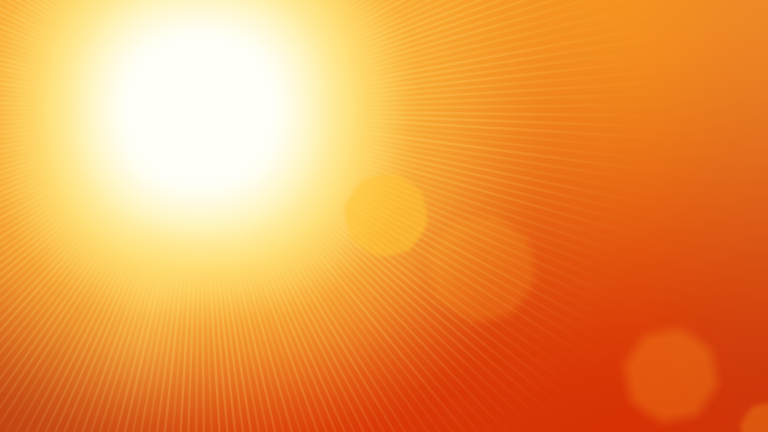
A Shadertoy shader for this background:

```glsl
const float TAU = 6.2831853;
const vec2 SUN = vec2(0.463, 0.745);
const vec2 FLARE_AXIS = vec2(1.0, -0.563);

const vec3 DEEP = vec3(0.84, 0.18, 0.01);
const vec3 TANGERINE = vec3(0.96, 0.57, 0.12);
const vec3 RUST = vec3(0.70, 0.27, 0.09);
const vec3 AMBER = vec3(0.98, 0.70, 0.22);
const vec3 YELLOW = vec3(1.0, 0.87, 0.45);
const vec3 CREAM = vec3(1.0, 0.95, 0.70);
const vec3 WHITE = vec3(1.0, 1.0, 0.97);

float hash(float n) {
    return fract(sin(n * 127.1) * 43758.5453);
}

// Distance with rounded-square level curves
float softSquare(vec2 v, float power) {
    vec2 q = pow(abs(v) + 1e-5, vec2(power));
    return pow(q.x + q.y, 1.0 / power);
}

// Signed distance to a regular polygon, blended toward a circle
float lensShape(vec2 v, float radius, float sides, float roundness) {
    float sector = TAU / sides;
    float a = mod(atan(v.y, v.x) + 0.2, sector) - 0.5 * sector;
    float polygon = length(v) * cos(a) / cos(0.25 * sector);
    return mix(polygon, length(v), roundness) - radius;
}

// Sky from deep red to tangerine, dulled at the corners
vec3 background(vec2 p, float aspect) {
    vec3 col = mix(DEEP, TANGERINE, smoothstep(0.0, 1.05, p.y));
    float lowerLeft = smoothstep(0.65, 0.0, length(p * vec2(0.85, 1.0)));
    float rightEdge = smoothstep(0.35, 0.0, aspect - p.x);
    col = mix(col, RUST, 0.65 * lowerLeft);
    return mix(col, RUST + 0.15 * p.y, 0.25 * rightEdge);
}

// Nested halos around the sun
vec3 addGlow(vec3 col, float d) {
    col = mix(col, AMBER, 0.18 * exp(-d * d * 1.5));
    col = mix(col, AMBER, smoothstep(0.85, 0.36, d));
    col = mix(col, YELLOW, smoothstep(0.52, 0.33, d));
    col = mix(col, CREAM, smoothstep(0.39, 0.25, d));
    return mix(col, WHITE, smoothstep(0.31, 0.15, d));
}

// Fine radial lines of varied strength
float rays(vec2 v, float count, float halfWidth, float pixel) {
    float r = length(v);
    float turn = (atan(v.y, v.x) / TAU + 0.5) * count;
    float id = mod(floor(turn), count);
    float across = abs(fract(turn) - 0.5) * r * TAU / count;
    float line = 1.0 - smoothstep(halfWidth - pixel * 0.5, halfWidth + pixel, across);
    float fade = smoothstep(0.22, 0.45, r) * smoothstep(1.15, 0.4, r);
    return line * fade * mix(0.55, 1.0, hash(id));
}

// Wide soft beam pointing along a direction
float beam(vec2 v, vec2 direction, float sharpness) {
    float r = length(v);
    float facing = max(dot(v / max(r, 1e-4), normalize(direction)), 0.0);
    return pow(facing, sharpness) * smoothstep(0.25, 0.42, r) * smoothstep(0.8, 0.4, r);
}

void mainImage(out vec4 fragColor, in vec2 fragCoord) {
    float pixel = 1.0 / iResolution.y;
    vec2 p = fragCoord * pixel;
    vec2 v = p - SUN;

    vec3 col = background(p, iResolution.x * pixel);
    col = addGlow(col, softSquare(v, 2.3));
    col = mix(col, YELLOW, 0.28 * beam(v, vec2(-0.25, -1.0), 60.0));
    col = mix(col, YELLOW, 0.30 * rays(v, 260.0, 0.0022, pixel));

    // Lens flares: position along axis, radius, edge softness, opacity
    vec4 flares[4] = vec4[4](
        vec4(0.431, 0.094, 0.006, 0.55),
        vec4(0.653, 0.120, 0.016, 0.20),
        vec4(1.090, 0.104, 0.020, 0.32),
        vec4(1.315, 0.062, 0.010, 0.32));
    for (int i = 0; i < 4; i++) {
        vec4 flare = flares[i];
        vec2 center = SUN + FLARE_AXIS * flare.x;
        float d = lensShape(p - center, flare.y, 8.0, 0.35);
        float edge = flare.z + pixel;
        float tint = smoothstep(0.4, 0.9, flare.x);
        vec3 lensColor = mix(vec3(1.0, 0.77, 0.20), vec3(0.99, 0.62, 0.12), tint);
        col = mix(col, lensColor, flare.w * smoothstep(edge, -edge, d));
    }

    fragColor = vec4(clamp(col, 0.0, 1.0), 1.0);
}
```
